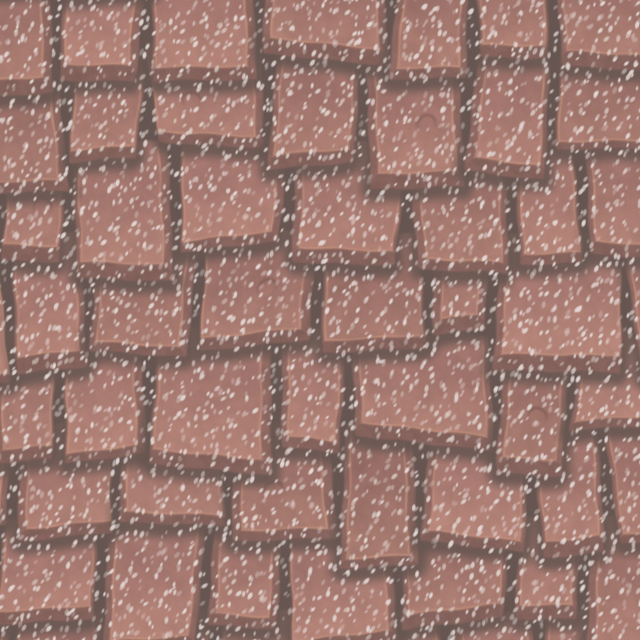
Write a Shadertoy shader that draws this texture.

```glsl
// Overlapping clay paving slabs under a flurry of slanted snow specks.
// Slabs are bevelled boxes on a jittered grid, painted bottom row first so
// that upper lips and shadows fall on lower slabs; snow is cellular noise.

const vec2 GRID = vec2(6.3, 6.8);
const vec3 GROUT = vec3(0.40, 0.335, 0.315);
const vec3 CLAY = vec3(0.615, 0.445, 0.415);
const vec3 CLAY_LIT = vec3(0.685, 0.500, 0.455);
const vec3 LIP = vec3(0.520, 0.385, 0.360);
const vec3 RIM = vec3(0.780, 0.575, 0.490);
const vec3 SNOW = vec3(0.890, 0.850, 0.835);

float hash(vec2 p) {
    p = fract(p * vec2(123.34, 345.45) + 0.17);
    p += dot(p, p + 34.345);
    return fract(p.x * p.y);
}

float signedHash(vec2 p, float seed) {
    return 2.0 * hash(p + seed) - 1.0;
}

// Layered sines, roughly -1 to 1
float mottle(vec2 p) {
    float sum = 0.0, amp = 0.5;
    for (int i = 0; i < 4; i++) {
        sum += amp * sin(p.x + 1.7 * sin(p.y)) * cos(p.y + 1.3 * sin(p.x));
        p = mat2(1.5, 1.2, -1.2, 1.5) * p + 2.3;
        amp *= 0.65;
    }
    return sum;
}

float boxDistance(vec2 p, vec2 halfSize, float radius) {
    vec2 d = abs(p) - halfSize + radius;
    return length(max(d, 0.0)) + min(max(d.x, d.y), 0.0) - radius;
}

float fill(float d, float soft) {
    return 1.0 - smoothstep(-soft, soft, d);
}

float rowShift(float row) {
    return 0.5 * mod(row, 2.0) + 0.45 * hash(vec2(row, 5.0));
}

// Paints one slab, with its shadow, over the colour beneath
vec3 paintSlab(vec3 under, vec2 p, vec2 cell, float soft) {
    // Neighbours share the jittered joint between them
    vec2 lo = cell + vec2(0.27 * signedHash(cell, 3.0) + 0.045, 0.27 * signedHash(cell, 17.0));
    vec2 hi = cell + vec2(0.955 + 0.27 * signedHash(cell + vec2(1.0, 0.0), 3.0), 1.32);
    vec2 halfSize = 0.5 * (hi - lo) / GRID;
    vec2 center = 0.5 * (hi + lo) / GRID - vec2(rowShift(cell.y) / GRID.x, 0.0);

    // Slope, lean, taper and a hand-drawn wobble
    vec2 q = p - center;
    q += vec2(0.09 * signedHash(cell, 29.0) * q.y, 0.13 * signedHash(cell, 31.0) * q.x);
    q.x *= 1.0 + 0.9 * signedHash(cell, 37.0) * q.y;
    q += 0.0013 * sin(q.yx * 65.0 + 6.3 * hash(cell));

    float outer = boxDistance(q, halfSize, 0.005);
    float shadow = 1.0 - smoothstep(0.0, 0.024, boxDistance(q + vec2(0.0, 0.006), halfSize, 0.01));
    under = mix(under, GROUT, 0.85 * shadow);

    // Face is inset by a bevel of random width on each side
    float leftBevel = -q.x - halfSize.x + mix(0.003, 0.016, hash(cell + 41.0));
    float rightBevel = q.x - halfSize.x + mix(0.003, 0.018, hash(cell + 43.0));
    float lowBevel = -q.y - halfSize.y + mix(0.014, 0.029, hash(cell + 47.0));
    float sideBevel = max(leftBevel, rightBevel);
    float face = max(sideBevel, lowBevel);

    float height = (q.y + halfSize.y) / (2.0 * halfSize.y);
    vec3 color = mix(CLAY_LIT, CLAY, smoothstep(0.05, 0.75, height));
    color *= 1.0 + 0.045 * signedHash(cell, 53.0) + 0.05 * mottle(p * 42.0 + 9.0 * hash(cell));

    // Occasional round dent
    vec2 dentAt = q - halfSize * vec2(signedHash(cell, 59.0), signedHash(cell, 61.0)) * 0.4;
    float dent = length(dentAt) - 0.014;
    float hasDent = step(0.8, hash(cell + 67.0));
    color *= 1.0 - 0.13 * hasDent * exp(-pow(dent / 0.003, 2.0)) * smoothstep(-0.014, 0.012, dentAt.y);

    vec3 bevel = mix(LIP, CLAY, 0.35 * smoothstep(-0.002, 0.002, sideBevel - lowBevel));
    bevel *= 1.0 + 0.06 * mottle(p * 60.0);
    color = mix(color, bevel, 1.0 - fill(face, soft));
    float rim = exp(-pow(face / 0.0022, 2.0)) * (0.55 + 0.3 * mottle(p * 30.0));
    color = mix(color, RIM, clamp(rim, 0.0, 1.0));
    color = mix(color, GROUT, 0.55 * smoothstep(-0.004, 0.0, outer));
    return mix(under, color, fill(outer, soft));
}

// One layer of soft, slanted specks; returns opacity
float snowLayer(vec2 p, float cells, float seed, float soft) {
    vec2 base = floor(p * cells);
    float cover = 0.0;
    for (int j = -1; j <= 1; j++)
    for (int i = -1; i <= 1; i++) {
        vec2 cell = base + vec2(i, j);
        vec2 at = (cell + vec2(hash(cell + seed), hash(cell + seed + 7.7))) / cells;
        float angle = 1.05 + 0.35 * signedHash(cell, seed + 13.1);
        vec2 dir = vec2(cos(angle), sin(angle));
        vec2 q = vec2(dot(p - at, dir), dot(p - at, vec2(-dir.y, dir.x)));
        float size = mix(0.0015, 0.0031, hash(cell + seed + 19.3));
        float d = length(q * vec2(0.55, 1.0)) - size;
        float opacity = mix(0.25, 0.95, hash(cell + seed + 23.9));
        cover = max(cover, opacity * fill(d, soft));
    }
    return cover;
}

void mainImage(out vec4 fragColor, in vec2 fragCoord) {
    vec2 p = fragCoord / iResolution.y;
    float soft = max(1.0 / iResolution.y, 0.0012);
    vec3 color = GROUT;
    float row = floor(p.y * GRID.y);
    for (float j = -2.0; j <= 1.0; j++) {
        float column = floor(p.x * GRID.x + rowShift(row + j));
        for (float i = -1.0; i <= 1.0; i++)
            color = paintSlab(color, p, vec2(column + i, row + j), soft);
    }
    for (float k = 0.0; k < 3.0; k++)
        color = mix(color, SNOW, snowLayer(p + 0.137 * k, 36.0 + 5.0 * k, 11.3 * k + 2.1, soft));
    fragColor = vec4(color, 1.0);
}
```
